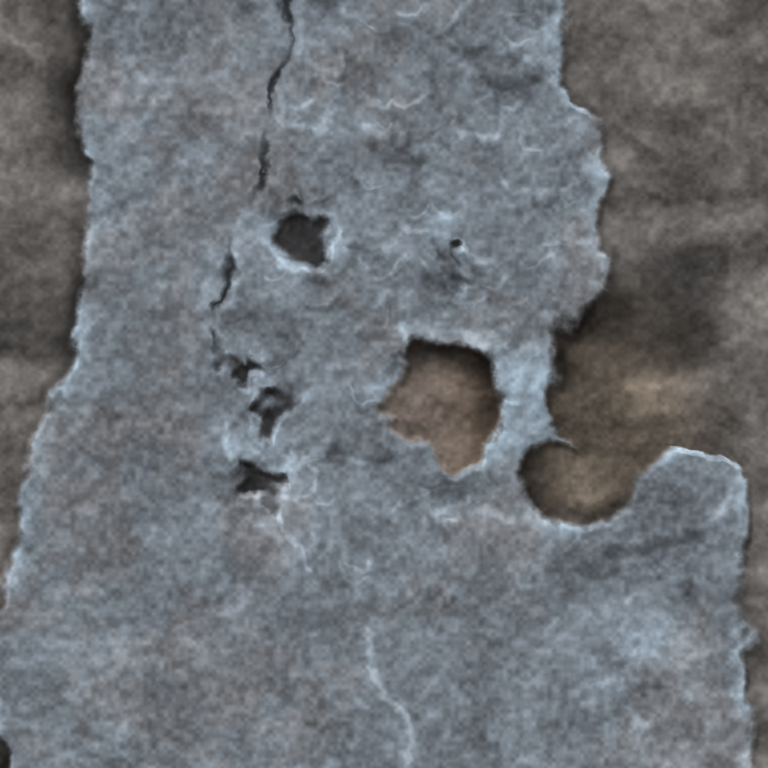
Write a Shadertoy shader that draws this texture.

```glsl
// Weathered blue-grey stone slab with chipped scars, cavities and brown recessed mortar.

float hash(vec2 p) {
    vec3 q = fract(vec3(p.xyx) * 0.1031);
    q += dot(q, q.yzx + 33.33);
    return fract((q.x + q.y) * q.z);
}

float noise(vec2 p) {
    vec2 i = floor(p), f = fract(p);
    f = f * f * (3.0 - 2.0 * f);
    return mix(mix(hash(i), hash(i + vec2(1, 0)), f.x),
               mix(hash(i + vec2(0, 1)), hash(i + 1.0), f.x), f.y);
}

float fbm(vec2 p) {
    float sum = 0.0, amp = 0.5;
    for (int i = 0; i < 5; i++) {
        sum += amp * noise(p);
        p = mat2(1.6, 1.2, -1.2, 1.6) * p + 7.3;
        amp *= 0.5;
    }
    return sum;
}

vec2 roughen(vec2 p) {
    return p + 0.06 * (vec2(fbm(p * 17.0), fbm(p * 17.0 + 40.0)) - 0.48);
}

// Distance to an oval hole, negative inside
float pit(vec2 p, vec2 centre, vec2 radius) {
    return (length((p - centre) / radius) - 1.0) * min(radius.x, radius.y);
}

float crackX(float y) {
    return 0.28 + 0.1 * smoothstep(0.55, 1.0, y) + 0.26 * smoothstep(0.5, 0.0, y);
}

// Distance inside the slab outline, negative over the mortar
float outline(vec2 p) {
    float left = 0.003 + 0.115 * smoothstep(0.15, 0.72, p.y);
    float right = mix(0.975, 0.78, smoothstep(0.36, 0.46, p.y)) - 0.055 * smoothstep(0.84, 0.9, p.y);
    float hollow = min(pit(p, vec2(0.8, 0.5), vec2(0.09, 0.125)),
                       pit(p, vec2(0.75, 0.37), vec2(0.075, 0.055)));
    return min(min(p.x - left, right - p.x), hollow);
}

float bigPit(vec2 p) {
    vec2 box = abs(p - vec2(0.58, 0.485)) - vec2(0.045, 0.04);
    float d = length(max(box, 0.0)) + min(max(box.x, box.y), 0.0) - 0.026;
    return min(d, pit(p, vec2(0.605, 0.425), vec2(0.035, 0.04)));
}

float smallPits(vec2 p) {
    float d = pit(p, vec2(0.388 - 0.3 * (p.y - 0.7), 0.7), vec2(0.034, 0.042));
    d = min(d, pit(p, vec2(0.31, 0.515), vec2(0.03, 0.022)));
    d = min(d, pit(p, vec2(0.345, 0.465), vec2(0.018, 0.032)));
    d = min(d, pit(p, vec2(0.338, 0.375), vec2(0.024, 0.045)));
    d = min(d, pit(p, vec2(0.585, 0.67), vec2(0.018, 0.03)));
    return d + 0.028 * (noise(p * 55.0) - 0.4);
}

// Curved lips of chipped flakes: x is the pale lip, y the shadow beside it
vec2 flakes(vec2 p, float density) {
    vec2 g = p * density, cell = floor(g), lip = vec2(0);
    for (int k = 0; k < 9; k++) {
        vec2 id = cell + vec2(k % 3, k / 3) - 1.0;
        vec2 d = g - id - vec2(hash(id), hash(id + 31.0));
        float away = length(d) - mix(0.25, 0.6, hash(id + 57.0));
        float facing = dot(normalize(d + 0.0001), normalize(vec2(hash(id + 83.0) - 0.35, -0.6)));
        float arc = smoothstep(0.3, 0.8, facing) * step(0.25, hash(id + 11.0));
        lip = max(lip, arc * smoothstep(vec2(0.1, 0.13), vec2(0), abs(away - vec2(0, 0.14))));
    }
    return lip;
}

float height(vec2 p) {
    vec2 q = roughen(p);
    float slab = smoothstep(-0.012, 0.006, outline(q));
    float holes = smoothstep(-0.012, 0.005, min(bigPit(q), smallPits(q)));
    return slab * holes + 0.8 * fbm(p * 28.0) + 0.35 * noise(p * 75.0);
}

void mainImage(out vec4 fragColor, in vec2 fragCoord) {
    vec2 p = fragCoord / iResolution.xy;
    vec2 q = roughen(p);
    float edge = outline(q), big = bigPit(q), small = smallPits(q);
    float broad = fbm(p * 5.0 + 3.0), patches = fbm(p * 19.0 + 9.0);
    float grain = 0.55 * noise(p * 105.0) + 0.45 * noise(p * 190.0 + 5.0) - 0.5;

    // Stone face: soft speckle, cool and warm patches
    float tone = 0.44 + 0.55 * grain + 0.65 * (patches - 0.48) + 0.15 * (broad - 0.48);
    vec3 stone = mix(vec3(0.29, 0.305, 0.32), vec3(0.635, 0.685, 0.735), tone);
    float warm = smoothstep(0.47, 0.68, fbm(p * 9.0 + 21.0));
    stone *= mix(vec3(1), vec3(1.02, 0.97, 0.94), warm);

    // Chipped scars with broken pale lips
    float side = q.x - crackX(q.y);
    float scarred = smoothstep(0.0, 0.05, side) * smoothstep(0.17, 0.3, p.y) * smoothstep(0.0, 0.05, edge);
    vec2 lips = max(flakes(q, 10.0), 0.75 * flakes(q + 0.37, 17.0)) * scarred;
    stone += vec3(0.13, 0.145, 0.155) * lips.x * smoothstep(0.32, 0.58, patches);
    stone *= 1.0 - 0.24 * lips.y * smoothstep(0.6, 0.35, patches);

    // Long crack: uneven and dark above, a pale ridge below
    float upper = smoothstep(0.5, 0.6, p.y);
    float width = 0.003 + 0.013 * noise(p * 23.0);
    stone *= 1.0 - 0.6 * upper * smoothstep(width, 0.0, abs(side)) * smoothstep(0.15, 0.5, noise(p * 31.0));
    float ridge = smoothstep(0.011, 0.0, abs(side - 0.013 * upper));
    stone += vec3(0.13, 0.145, 0.155) * ridge * mix(1.0, 0.6, upper) * smoothstep(0.35, 0.55, patches);

    // Pale bloom between the cavities, at the lower right and along the rims
    float bloom = smoothstep(0.06, 0.0, abs(q.x - 0.68)) * smoothstep(0.16, 0.03, abs(q.y - 0.45));
    bloom += smoothstep(0.13, 0.02, length(q - vec2(0.85, 0.11))) * smoothstep(0.4, 0.6, patches);
    bloom += 0.9 * smoothstep(0.022, 0.0, abs(edge - 0.008)) * smoothstep(0.38, 0.6, patches);
    bloom += 0.8 * smoothstep(0.02, 0.0, abs(min(big, small) - 0.01)) * smoothstep(0.4, 0.6, patches);
    stone += vec3(0.09, 0.115, 0.13) * bloom;

    // Recessed mortar with ledges, and rusty cavity floors
    float ledge = fbm(q * vec2(9.0, 24.0));
    vec3 mortar = vec3(0.395, 0.382, 0.372) * (0.36 + 0.85 * ledge + 0.5 * patches + 0.35 * grain);
    float rust = smoothstep(0.22, 0.08, length(q - vec2(0.76, 0.46)));
    mortar *= mix(vec3(1), vec3(1.04, 0.98, 0.9), rust);
    float shade = noise(p * vec2(9.0, 7.0) + 2.0);
    mortar *= 1.0 - 0.35 * smoothstep(-0.035, 0.0, edge) * shade - 0.3 * smoothstep(0.62, 0.85, shade);
    vec3 cavity = mortar * vec3(1.2, 1.13, 1.08) * mix(1.12, 0.5, smoothstep(0.475, 0.535, q.y));

    vec3 color = mix(mortar, stone, smoothstep(-0.008, 0.006, edge));
    color = mix(cavity, color, smoothstep(-0.008, 0.006, big));
    vec3 hollow = vec3(0.2, 0.2, 0.205) * (0.35 + 1.3 * patches + 0.5 * grain);
    color = mix(hollow, color, smoothstep(-0.014, 0.008, small));

    // Relief lit from above
    float relief = height(p) - height(p + vec2(-0.003, 0.008));
    color *= 1.0 + clamp(0.42 * relief, -0.4, 0.25);
    fragColor = vec4(clamp(color, 0.0, 1.0), 1.0);
}
```
